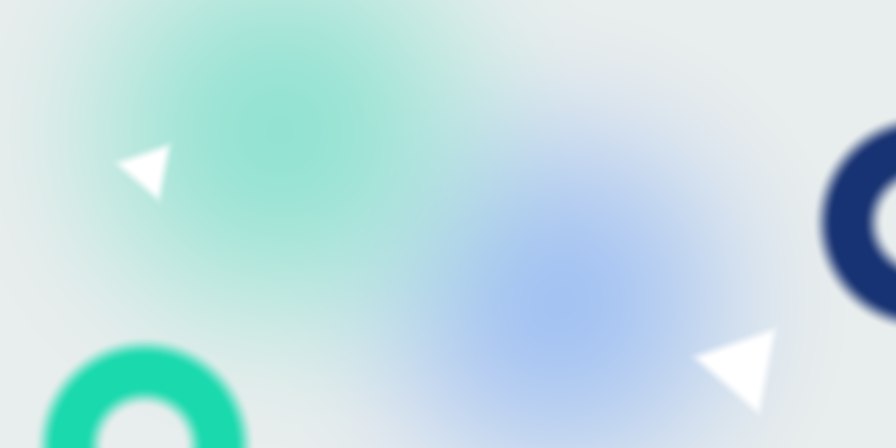
Reproduce this background procedurally as a Shadertoy shader.

```glsl
#define PAPER vec3(0.910, 0.930, 0.930)
#define MINT_GLOW vec3(0.580, 0.890, 0.825)
#define BLUE_GLOW vec3(0.645, 0.765, 0.950)
#define GREEN vec3(0.100, 0.850, 0.680)
#define NAVY vec3(0.095, 0.200, 0.450)
#define RING_RADIUS 0.167
#define RING_HALF_WIDTH 0.057
#define RING_BLUR 0.024
#define TRIANGLE_BLUR 0.014
#define TRIANGLE_ANGLE 2.95

const float THIRD_TURN = 2.0943951;

// Bell-shaped falloff that reaches zero at the given radius
float glow(vec2 p, vec2 center, float radius) {
    vec2 q = (p - center) / radius;
    float f = max(1.0 - dot(q, q), 0.0);
    return f * f * f;
}

// Coverage of a shape from its signed distance, with a soft edge
float softFill(float dist, float blur) {
    return 1.0 - smoothstep(-blur, blur, dist);
}

float ring(vec2 p, vec2 center) {
    float dist = abs(length(p - center) - RING_RADIUS) - RING_HALF_WIDTH;
    return softFill(dist, RING_BLUR);
}

// Equilateral triangle: the product of three soft half planes rounds its corners
float triangle(vec2 p, vec2 center, float circumradius) {
    float coverage = 1.0;
    for (int side = 0; side < 3; side++) {
        float angle = TRIANGLE_ANGLE + (float(side) + 0.5) * THIRD_TURN;
        vec2 normal = vec2(cos(angle), sin(angle));
        float dist = dot(p - center, normal) - 0.5 * circumradius;
        coverage *= softFill(dist, TRIANGLE_BLUR);
    }
    return coverage;
}

void mainImage(out vec4 fragColor, in vec2 fragCoord) {
    // Canvas height is one unit; x is anchored to the canvas width
    vec2 p = fragCoord / iResolution.y;
    p.x += 1.0 - 0.5 * iResolution.x / iResolution.y;

    // Background glows
    vec3 color = PAPER;
    color = mix(color, BLUE_GLOW, glow(p, vec2(1.245, 0.328), 0.72));
    color = mix(color, MINT_GLOW, glow(p, vec2(0.625, 0.708), 0.78));

    // Blurred rings
    color = mix(color, GREEN, ring(p, vec2(0.323, 0.003)));
    color = mix(color, NAVY, ring(p, vec2(2.060, 0.503)));

    // White triangles
    color = mix(color, vec3(1.0), triangle(p, vec2(0.331, 0.622), 0.072));
    color = mix(color, vec3(1.0), triangle(p, vec2(1.658, 0.182), 0.110));

    fragColor = vec4(color, 1.0);
}
```
